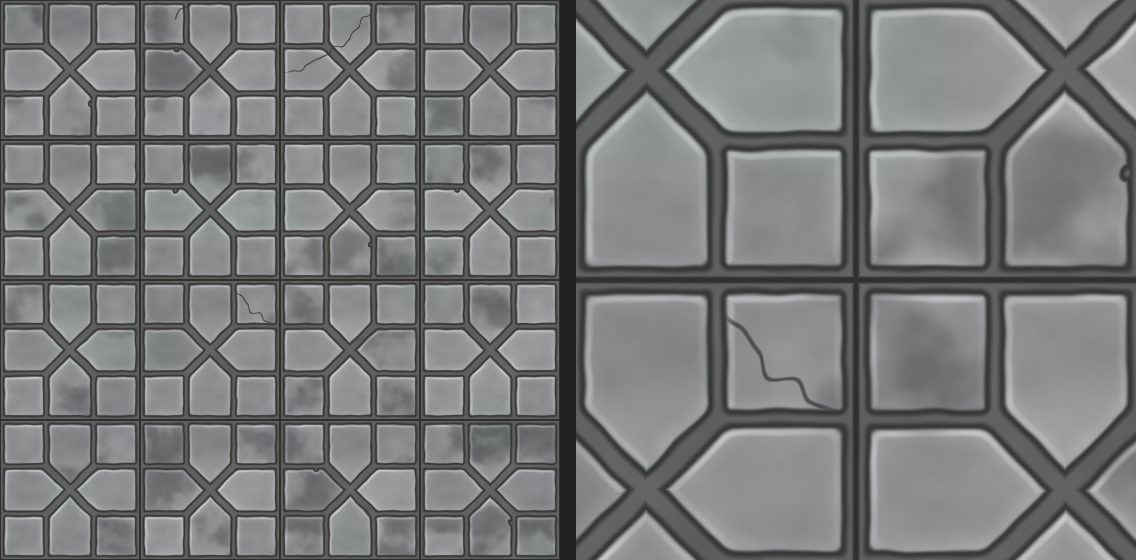
Left: the whole. Right: its middle third, enlarged.
Reproduce this texture procedurally as a three.js fragment shader.

```glsl
// Grey stone paving: a grid of panels, each with four corner squares and four
// pointed slabs meeting in a diagonal cross. Distance functions shape the slabs;
// wrapping noise adds painted tone, stains, chips and a few cracks.

#define PANELS 4.0          // panels across and down
#define SLAB_HALF 0.148     // half width of a pointed slab
#define SLAB_END 0.468      // outer end of the slabs
#define CROSS_GAP 0.045     // slab tip to panel centre
#define SQUARE_MID 0.329    // centre of a corner square
#define SQUARE_HALF 0.139
#define CRACKS 3
#define CHIP_CHANCE 0.35
#define STAIN_CHANCE 0.35
#define STONE vec3(0.535, 0.545, 0.545)
#define GROUT vec3(0.375, 0.380, 0.375)
#define OUTLINE vec3(0.215, 0.220, 0.215)

varying vec2 vUv;

float hash(vec2 p) {
  vec3 q = fract(vec3(p.xyx) * 0.1031);
  q += dot(q, q.yzx + 33.33);
  return fract((q.x + q.y) * q.z);
}

// Value noise that wraps after a whole number of lattice steps
float noise(vec2 p, float period) {
  vec2 i = floor(p), f = p - i;
  f = f * f * (3.0 - 2.0 * f);
  vec2 a = mod(i, period), b = mod(i + 1.0, period);
  return mix(mix(hash(a), hash(vec2(b.x, a.y)), f.x),
             mix(hash(vec2(a.x, b.y)), hash(b), f.x), f.y);
}

float fbm(vec2 uv, float period) {
  float sum = 0.0, amp = 0.54;
  for (int i = 0; i < 4; i++) {
    sum += amp * noise(uv * period, period);
    period *= 2.0;
    amp *= 0.5;
  }
  return sum;
}

float smoothMax(float a, float b, float k) {
  float h = max(k - abs(a - b), 0.0) / k;
  return max(a, b) + h * h * k * 0.25;
}

// Signed distance to the nearest stone, p measured from the panel centre
float stoneDistance(vec2 p) {
  vec2 q = abs(p);
  float lo = min(q.x, q.y), hi = max(q.x, q.y);
  vec2 b = abs(q - SQUARE_MID) - SQUARE_HALF + 0.012;
  float square = length(max(b, 0.0)) + min(max(b.x, b.y), 0.0) - 0.012;
  float slab = smoothMax(lo - SLAB_HALF, hi - SLAB_END, 0.02);
  slab = smoothMax(slab, (lo - hi + CROSS_GAP) * 0.7071, 0.014);
  return min(square, slab);
}

// Thin bowed cracks, each shorter than the one before
float cracks(vec2 uv) {
  float mark = 0.0;
  for (int i = 0; i < CRACKS; i++) {
    float n = float(i), reach = 0.104 * pow(0.45, n), angle = 0.675 - 1.38 * n;
    vec2 d = fract(uv - vec2(0.586, 0.928) + n * vec2(0.129, 0.475) + 0.5) - 0.5;
    vec2 axis = vec2(cos(angle), sin(angle));
    float along = dot(d, axis), t = along / reach;
    float across = dot(d, vec2(-axis.y, axis.x)) + 0.2 * reach * (1.0 - t * t);
    across += 0.012 * (noise(vec2(along * 70.0, n), 64.0) - 0.5);
    float line = 1.0 - smoothstep(0.0004, 0.0022, abs(across));
    mark = max(mark, line * (1.0 - smoothstep(0.75, 1.0, abs(t))));
  }
  return mark;
}

void main() {
  vec2 cell = floor(vUv * PANELS);
  vec2 p = fract(vUv * PANELS) - 0.5;
  vec2 q = abs(p);
  float hi = max(q.x, q.y);

  // Slightly uneven stone edges, with a chip bitten from some slabs
  vec2 wobble = vec2(noise(vUv * 64.0, 64.0), noise(vUv * 64.0 + 17.0, 64.0)) - 0.5;
  vec2 w = p + wobble * 0.007;
  float d = stoneDistance(w);
  float relief = (stoneDistance(w + vec2(-0.004, 0.007)) - d) / 0.008;
  vec2 turned = hash(cell + 31.0) > 0.5 ? p.yx : p;
  float chip = 0.02 - length(turned - vec2(-0.24, 0.145) + wobble * 0.02);
  d = mix(d, max(d, chip), step(hash(cell + 11.0), CHIP_CHANCE));

  // Identity of each stone within the grid
  bool isSquare = min(q.x, q.y) > 0.17;
  vec2 side = isSquare ? sign(p) : (q.x > q.y ? vec2(sign(p.x), 0.0) : vec2(0.0, sign(p.y)));
  vec2 stoneId = cell * 3.0 + 1.0 + side;

  // Stone face: broad drift, painted mottling shared by panels, and stains
  float drift = noise(vUv * 3.0, 3.0) - 0.5;
  float mottle = fbm(fract(vUv * PANELS), 6.0) - 0.5;
  float tone = 0.05 * drift + 0.13 * mottle + 0.05 * (hash(stoneId + 5.0) - 0.5);
  float stain = smoothstep(0.45, 0.72, fbm(vUv, 14.0));
  tone -= 0.13 * stain * step(hash(stoneId + 71.0), STAIN_CHANCE);
  tone += isSquare ? 0.0 : 0.035 * (1.0 - smoothstep(0.08, 0.3, hi)) - 0.005;
  vec3 stone = STONE + tone;
  stone += vec3(0.012, -0.004, 0.012) * (noise(vUv * 8.0, 8.0) - 0.5) * 2.0;

  // Soft bevel and a thin worn highlight along the rim
  float rim = smoothstep(-0.026, -0.014, d) * (1.0 - smoothstep(-0.012, -0.003, d));
  stone += 0.025 * smoothstep(-0.06, -0.01, d);
  stone += rim * (0.065 + 0.06 * relief) * (0.5 + noise(vUv * 48.0, 48.0));

  // Grout with dark outlines and a dark seam between panels
  vec3 grout = GROUT + 0.06 * (fbm(vUv, 32.0) - 0.5);
  grout = mix(OUTLINE, grout, smoothstep(0.004, 0.019, d));
  grout = mix(grout, OUTLINE * 0.85, 1.0 - smoothstep(0.003, 0.012, 0.5 - hi));

  vec3 color = mix(stone, grout, smoothstep(-0.008, 0.003, d));
  color = mix(color, OUTLINE, 0.75 * cracks(vUv));
  gl_FragColor = vec4(color, 1.0);
}
```
